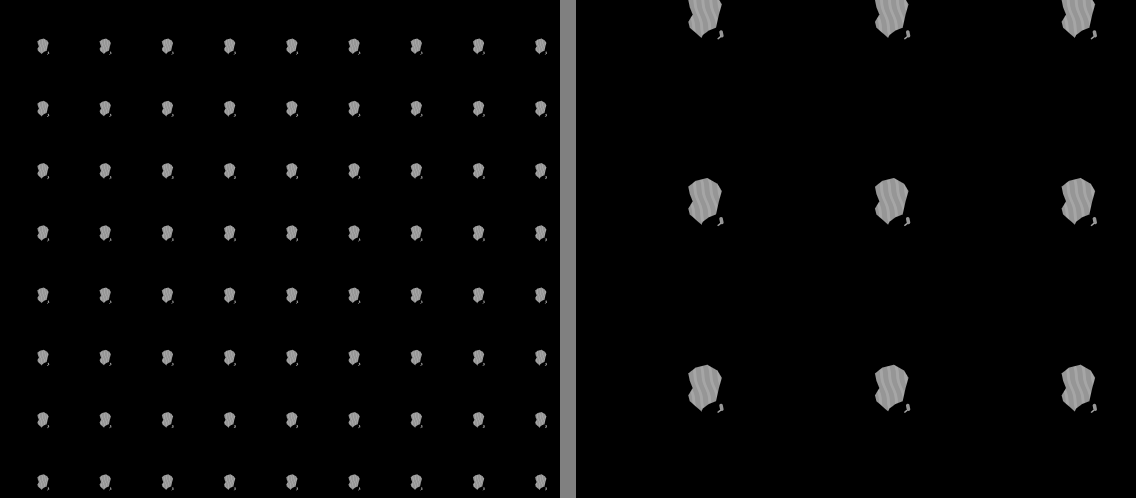
Left: the whole. Right: its middle third, enlarged.
Write a Shadertoy shader that draws this pattern.

```glsl
// A sparse 9 by 8 grid of small grey stone flakes on black, each with a tiny chip.
// The flake is a polygon distance field, the chip two capsules, both repeated
// with fract; faint slanted streaks give the stone its grain.

const vec2 REPEATS = vec2(9.0, 8.0);
const float CELL = 128.0;                   // local units across one cell
const vec2 FLAKE_CENTRE = vec2(88.0, 32.7);
const vec3 STONE = vec3(0.59);
const vec3 STREAK = vec3(0.65);

const int CORNERS = 14;
const vec2 FLAKE[CORNERS] = vec2[CORNERS](
    vec2(-11.0, 10.0), vec2(-6.0, 14.0), vec2(2.0, 16.0), vec2(9.0, 12.0),
    vec2(12.0, 7.0), vec2(10.0, 0.0), vec2(8.0, -9.0), vec2(3.0, -11.0),
    vec2(-1.0, -14.0), vec2(-2.0, -16.0), vec2(-10.0, -9.0), vec2(-11.0, -5.0),
    vec2(-8.0, 0.0), vec2(-10.0, 5.0));

float segmentDistance(vec2 p, vec2 a, vec2 b) {
    vec2 ab = b - a;
    return length(p - a - ab * clamp(dot(p - a, ab) / dot(ab, ab), 0.0, 1.0));
}

// Signed distance to the flake, negative inside
float flakeDistance(vec2 p) {
    float d = 1e5;
    float side = 1.0;
    for (int i = 0; i < CORNERS; i++) {
        vec2 a = FLAKE[i];
        vec2 b = FLAKE[(i + 1) % CORNERS];
        d = min(d, segmentDistance(p, a, b));
        // Flip the side for each edge crossed by a horizontal ray
        if ((a.y > p.y) != (b.y > p.y) &&
            p.x < a.x + (b.x - a.x) * (p.y - a.y) / (b.y - a.y)) side = -side;
    }
    return side * d;
}

float chipDistance(vec2 p) {
    float body = segmentDistance(p, vec2(11.5, -12.0), vec2(12.0, -14.5)) - 1.2;
    float tail = segmentDistance(p, vec2(12.0, -14.5), vec2(9.5, -16.5)) - 0.5;
    return min(body, tail);
}

float coverage(float d, float pixel) {
    return clamp(0.5 - d / pixel, 0.0, 1.0);
}

// Thin slanted light bands
float grain(vec2 p) {
    float wave = sin(1.15 * p.x + 0.3 * p.y + 0.6 * sin(0.35 * p.y));
    return smoothstep(0.0, 0.8, wave);
}

void mainImage(out vec4 fragColor, in vec2 fragCoord) {
    vec2 uv = fragCoord / iResolution.xy;
    vec2 p = fract(uv * REPEATS) * CELL - FLAKE_CENTRE;
    float pixel = CELL * REPEATS.x / iResolution.x;

    float shape = min(flakeDistance(p), chipDistance(p));
    vec3 colour = mix(STONE, STREAK, grain(p));
    fragColor = vec4(colour * coverage(shape, pixel), 1.0);
}
```
